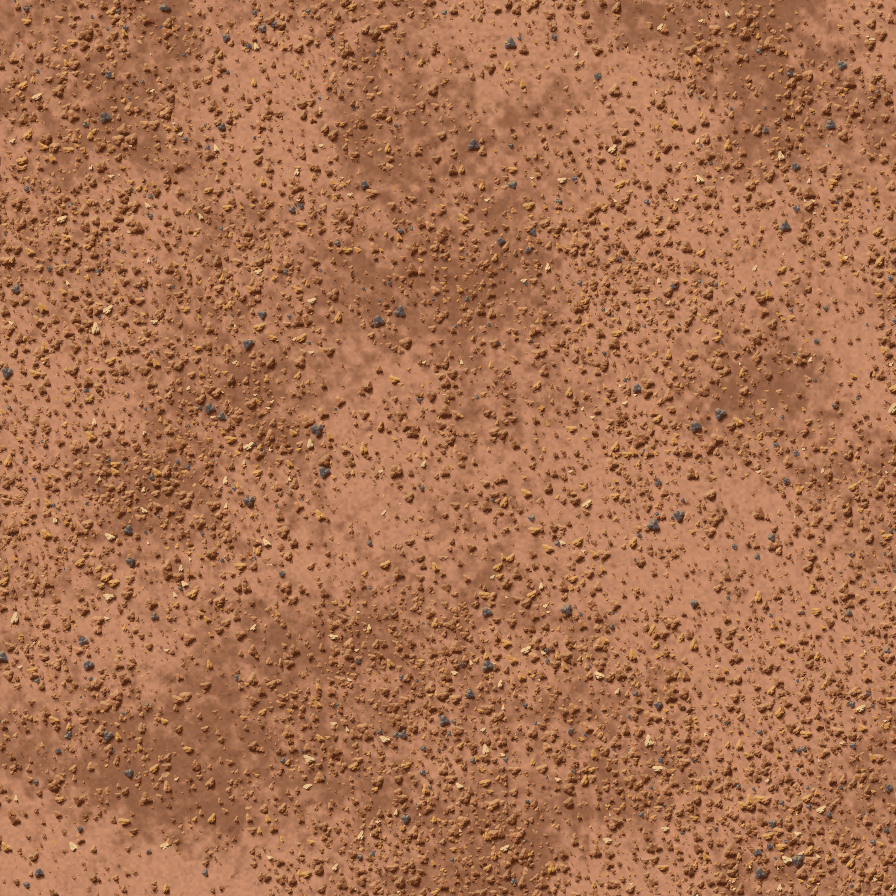
Reproduce this texture procedurally as a Shadertoy shader.

```glsl
const vec3 MUD_LIGHT = vec3(0.77, 0.54, 0.41);
const vec3 MUD_DARK = vec3(0.58, 0.38, 0.27);
const vec3 GRAIN_BROWN = vec3(0.50, 0.29, 0.16);
const vec3 GRAIN_TAN = vec3(0.74, 0.49, 0.32);
const vec3 GRAIN_OCHRE = vec3(0.83, 0.58, 0.27);
const vec3 GRAIN_PALE = vec3(0.92, 0.80, 0.58);
const vec3 GRAIN_SLATE = vec3(0.30, 0.29, 0.30);
const vec3 SHADOW = vec3(0.27, 0.12, 0.05);
const vec3 GLINT = vec3(0.92, 0.74, 0.53);

const vec2 LIGHT_DIR = vec2(-0.45, 0.89);
const float COARSE_FREQ = 88.0;   // grain cells across the canvas
const float FINE_FREQ = 165.0;
const float PATCH_FREQ = 4.5;     // gravelly and bare areas
const float MUD_FREQ = 60.0;
const float MUD_HEIGHT = 0.007;
const float GRAIN_HEIGHT = 0.75;
const float SLOPE_STEP = 0.0016;
const float SHADOW_REACH = 0.0045;

float hash(vec2 p) {
    return fract(sin(dot(p, vec2(127.1, 311.7))) * 43758.5453);
}

float noise(vec2 p) {
    vec2 i = floor(p), f = fract(p);
    f = f * f * (3.0 - 2.0 * f);
    vec2 e = vec2(0.0, 1.0);
    return mix(mix(hash(i), hash(i + e.yx), f.x),
               mix(hash(i + e.xy), hash(i + e.yy), f.x), f.y);
}

float fbm(vec2 p) {
    float sum = 0.0, amp = 0.5;
    for (int i = 0; i < 4; i++) {
        sum += amp * noise(p);
        p = mat2(1.6, 1.2, -1.2, 1.6) * p + 17.3;
        amp *= 0.5;
    }
    return sum / 0.9375;
}

// Scattered angular grains: x = height, y = grain id, z = coverage
vec3 grains(vec2 uv, float freq, float cover) {
    vec2 q = uv * freq, cell = floor(q);
    vec3 top = vec3(0.0);
    for (int j = -1; j <= 1; j++)
    for (int i = -1; i <= 1; i++) {
        vec2 c = cell + vec2(i, j);
        float presence = smoothstep(0.0, 0.12, cover - hash(c + freq));
        if (presence <= 0.0) continue;
        float id = hash(c + 41.7), size = hash(c + 73.1), turn = 6.2832 * hash(c + 11.9);
        vec2 jitter = vec2(hash(c + 5.3), hash(c + 29.5)) - 0.5;
        vec2 d = q - c - 0.5 - 0.85 * jitter;
        d = mat2(cos(turn), -sin(turn), sin(turn), cos(turn)) * d;
        d.y *= 1.0 + 0.7 * id;
        float corners = 1.0 + 0.16 * sin(3.0 * atan(d.y, d.x + 1e-5) + turn);
        float radius = mix(0.30, 0.68, size * size) * corners * presence;
        float dist = length(d) / max(radius, 0.01);
        float height = GRAIN_HEIGHT * radius * max(0.0, 1.0 - dist * dist) / freq;
        if (height > top.x) top = vec3(height, id, 1.0 - smoothstep(0.7, 1.0, dist));
    }
    return top;
}

// Mud with both grain layers pressed into it
vec3 relief(vec2 uv, float cover) {
    vec3 coarse = grains(uv, COARSE_FREQ, cover);
    vec3 fine = grains(uv + 3.7, FINE_FREQ, cover * 0.65);
    vec3 top = fine;
    if (coarse.x > fine.x) top = coarse;
    top.x += MUD_HEIGHT * fbm(uv * MUD_FREQ);
    return top;
}

vec3 grainColor(float id) {
    vec3 color = mix(GRAIN_BROWN, GRAIN_TAN, fract(id * 7.0));
    color = mix(color, GRAIN_OCHRE, 0.8 * step(0.84, id));
    color = mix(color, GRAIN_PALE, step(0.965, id));
    return mix(color, GRAIN_SLATE, step(id, 0.018));
}

void mainImage(out vec4 fragColor, in vec2 fragCoord) {
    vec2 uv = fragCoord / iResolution.y;

    // Broad patches set the amount of gravel
    float area = fbm(uv * PATCH_FREQ + 8.0);
    float clump = fbm(uv * 26.0 + 3.0);
    float cover = mix(0.22, 0.98, smoothstep(0.28, 0.72, 0.65 * area + 0.35 * clump));

    // Slope toward the light and short cast shadows
    vec3 ground = relief(uv, cover);
    float ahead = relief(uv + LIGHT_DIR * SLOPE_STEP, cover).x;
    float blocker = relief(uv + LIGHT_DIR * SHADOW_REACH, cover).x;
    float slope = (ground.x - ahead) / SLOPE_STEP;
    float occlusion = (blocker - ground.x) / SHADOW_REACH;

    // Mud and grain colours
    float tone = 0.6 * fbm(uv * 7.0 + 21.0) + 0.4 * fbm(uv * 95.0);
    vec3 color = mix(MUD_DARK, MUD_LIGHT, smoothstep(0.3, 0.56, tone));
    color = mix(color, grainColor(ground.y), 0.85 * ground.z);

    // Lighting
    float shade = 0.6 * smoothstep(0.1, 1.1, -slope) + 0.5 * smoothstep(0.12, 0.8, occlusion);
    color = mix(color, SHADOW, min(shade, 0.92));
    color = mix(color, GLINT, 0.55 * smoothstep(0.35, 1.3, slope) * (1.0 - min(shade, 1.0)));
    color *= 0.94 + 0.12 * noise(uv * 300.0);

    fragColor = vec4(color, 1.0);
}
```
